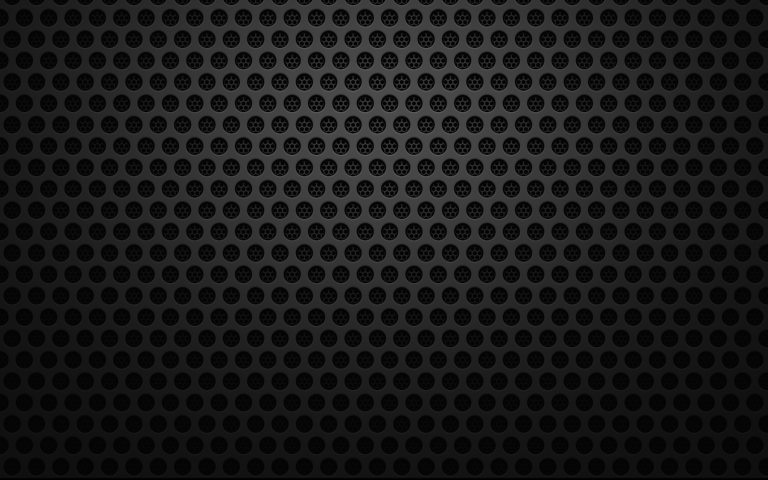
This pattern is drawn by a Shadertoy shader. Its source:

```glsl
#define PITCH vec2(0.05073, 0.08908)  // column step, two staggered rows
#define FIRST_ROW 0.0375              // distance of first row from the top
#define HOLE_RADIUS 0.0179
#define MESH_SCALE 0.2                // rear mesh pitch relative to the front
#define MESH_RADIUS 0.0040
#define RIM_WIDTH 0.0022
#define RIM_GAIN 0.38
#define LIGHT_CENTER vec2(0.80, 0.77)
#define LIGHT_FALLOFF vec2(2.5, 4.3)
#define AMBIENT 0.055
#define GLOW 0.24
#define HOLE_BLACK 0.014

// Offset from the nearest center of a staggered lattice
vec2 staggeredCell(vec2 p, vec2 pitch) {
    vec2 a = mod(p + 0.5 * pitch, pitch) - 0.5 * pitch;
    vec2 b = mod(p, pitch) - 0.5 * pitch;
    return dot(a, a) < dot(b, b) ? a : b;
}

// Antialiased coverage of the region where the distance is negative
float coverage(float dist, float pixel) {
    return 1.0 - smoothstep(-0.75 * pixel, 0.75 * pixel, dist);
}

void mainImage(out vec4 fragColor, in vec2 fragCoord) {
    float pixel = 1.0 / iResolution.y;
    vec2 p = fragCoord * pixel;

    // Soft overhead light
    vec2 toLight = p - LIGHT_CENTER;
    float light = AMBIENT + GLOW * exp(-dot(LIGHT_FALLOFF, toLight * toLight));

    // Front plate with highlights on the lower rims
    vec2 cell = staggeredCell(p - vec2(0.0, 1.0 - FIRST_ROW), PITCH);
    float radius = length(cell);
    float edge = radius - HOLE_RADIUS;
    float facing = -cell.y / max(radius, 1e-4);
    float rim = exp(-pow(edge / RIM_WIDTH, 2.0));
    float plate = light * (1.0 + RIM_GAIN * rim * facing);

    // Rear mesh, shaded by the plate above it
    vec2 meshCell = staggeredCell(cell, PITCH * MESH_SCALE);
    float strut = 1.0 - coverage(length(meshCell) - MESH_RADIUS, pixel);
    float shadeRadius = length(cell + vec2(0.0, 0.12 * HOLE_RADIUS));
    float exposed = 1.0 - smoothstep(0.6, 0.98, shadeRadius / HOLE_RADIUS);
    float interior = HOLE_BLACK + 2.6 * light * light * strut * exposed;

    // Combine, with a dark strip along the bottom
    float shade = mix(plate, interior, coverage(edge, pixel));
    shade *= smoothstep(0.002, 0.006, p.y);
    fragColor = vec4(vec3(shade), 1.0);
}
```
